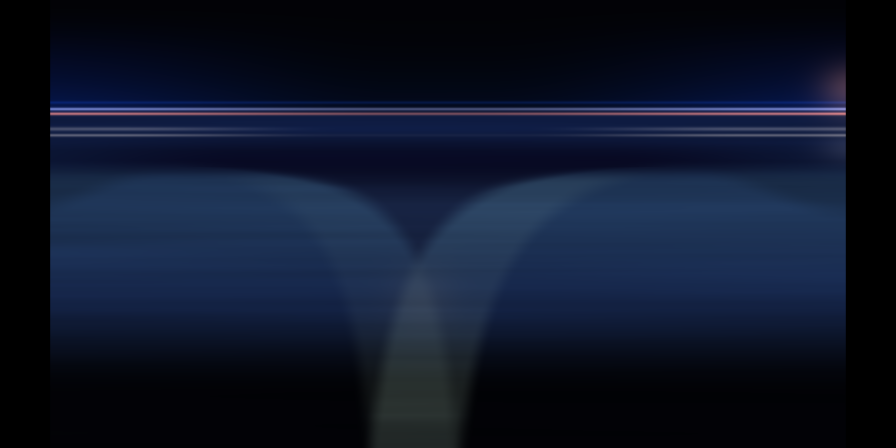
This background is drawn by a Shadertoy shader. Its source:

```glsl
// Two curved beams of light sink from a glowing horizon into a dark blue depth.
// Vertical gradients form the sky and water, exponential curves bound the beams,
// and thin gaussian lines with stretched value noise give the streaked horizon.

#define SIDE_BAR 0.056
#define HORIZON 0.254
#define BEAM_TOP 0.372
#define LINE_WIDTH 0.0034
#define STREAK_AMOUNT 0.13
#define BEAM_STRENGTH 1.0

const vec3 NIGHT = vec3(0.006, 0.009, 0.022);
const vec3 SKY_BLUE = vec3(0.015, 0.085, 0.26);
const vec3 BAND_BLUE = vec3(0.055, 0.105, 0.25);
const vec3 NAVY = vec3(0.028, 0.035, 0.13);
const vec3 WATER = vec3(0.118, 0.205, 0.335);
const vec3 DEEP_WATER = vec3(0.085, 0.15, 0.30);
const vec3 VALLEY = vec3(0.085, 0.13, 0.245);
const vec3 ORANGE = vec3(0.68, 0.34, 0.22);
const vec3 SILVER = vec3(0.40, 0.40, 0.50);
const vec3 SAND = vec3(0.30, 0.27, 0.22);

float hash(vec2 p) {
    vec3 q = fract(vec3(p.xyx) * 0.1031);
    q += dot(q, q.yzx + 33.33);
    return fract((q.x + q.y) * q.z);
}

float valueNoise(vec2 p) {
    vec2 cell = floor(p), f = fract(p);
    f = f * f * (3.0 - 2.0 * f);
    return mix(mix(hash(cell), hash(cell + vec2(1, 0)), f.x),
               mix(hash(cell + vec2(0, 1)), hash(cell + vec2(1, 1)), f.x), f.y);
}

// Long horizontal streaks, centred on zero
float streaks(vec2 p) {
    float sum = 0.0, gain = 0.5;
    vec2 scale = vec2(2.0, 28.0);
    for (int i = 0; i < 3; i++) {
        sum += gain * (valueNoise(p * scale + float(i) * 17.0) - 0.5);
        scale *= vec2(1.3, 2.1);
        gain *= 0.6;
    }
    return sum;
}

float bell(float d, float width) {
    return exp(-d * d / (width * width));
}

// Horizontal place of a beam edge: starts at end + reach and settles at end
float beamEdge(float t, float end, float reach, float rate, float power) {
    return end + reach * exp(-rate * pow(t, power));
}

float rightOf(float x, float edge, float blur) {
    return smoothstep(-blur, blur, x - edge);
}

vec3 skyColor(float x, float y) {
    float side = smoothstep(0.05, 0.48, abs(x - 0.49));
    float glow = pow(clamp(y / HORIZON, 0.0, 1.0), 2.2);
    return NIGHT + SKY_BLUE * glow * mix(0.4, 0.95, side)
         + vec3(0.005, 0.01, 0.06) * side * smoothstep(0.0, 0.15, y);
}

vec3 waterColor(float x, float y) {
    float t = clamp((y - BEAM_TOP) / (1.0 - BEAM_TOP), 0.0, 1.0);
    float blur = 0.011 + 0.045 * exp(-11.0 * t);
    float entry = smoothstep(0.0, 0.06, t);

    // Masks between pairs of edges
    float leftOuter = rightOf(x, beamEdge(t, 0.423, -0.224, 2.96, 0.67), blur);
    float leftInner = rightOf(x, beamEdge(t, 0.521, -0.273, 3.1, 0.6), blur);
    float rightInner = rightOf(x, beamEdge(t, 0.391, 0.3125, 2.6, 0.55), blur);
    float rightOuter = rightOf(x, beamEdge(t, 0.488, 0.293, 2.4, 0.6), blur);
    float leftBeam = leftOuter * (1.0 - leftInner) * entry;
    float rightBeam = rightInner * (1.0 - rightOuter) * entry;
    float valley = leftInner * (1.0 - rightInner);

    // Water brightens below the band, then falls away into the dark
    vec3 body = mix(WATER, DEEP_WATER, smoothstep(0.45, 0.72, y));
    body = mix(body, VALLEY, valley);
    float side = abs(x - 0.48);
    float shoulder = 0.37 + 0.10 * smoothstep(0.28, 0.47, side);
    body *= 1.0 - 0.17 * (1.0 - smoothstep(shoulder - 0.02, shoulder + 0.03, y));
    body = mix(NIGHT, body, 1.0 - smoothstep(0.62, 0.88, y));

    // Beams turn from blue to olive as they sink
    vec3 tint = mix(vec3(0.05, 0.055, 0.035), vec3(0.115, 0.135, 0.12), smoothstep(0.35, 0.85, t));
    float fade = 1.0 - 0.25 * smoothstep(0.82, 1.0, t);
    body += BEAM_STRENGTH * fade * tint * (0.5 * leftBeam + 0.9 * rightBeam);
    body += vec3(0.045, 0.03, 0.01) * bell(x - 0.47, 0.035) * bell(y - 0.66, 0.07);

    // Dark band above the beams, strongest at the centre
    vec3 band = mix(NAVY, BAND_BLUE * 0.8, smoothstep(0.2, 0.48, side));
    band = mix(BAND_BLUE, band, smoothstep(0.29, 0.36, y));
    return mix(band, body, smoothstep(0.355, 0.41 + 0.05 * valley, y));
}

vec3 horizonLines(float x, float y) {
    float side = smoothstep(0.03, 0.42, abs(x - 0.48));
    float outer = smoothstep(0.10, 0.36, abs(x - 0.48));
    vec3 light = ORANGE * bell(y - HORIZON, LINE_WIDTH) * mix(0.6, 1.0, side);
    light += SILVER * bell(y - 0.2435, LINE_WIDTH) * mix(0.65, 1.0, side);
    light += SKY_BLUE * bell(y - 0.229, LINE_WIDTH) * 0.6;
    light += SAND * bell(y - 0.288, LINE_WIDTH * 1.3) * outer * 0.75;
    light += SAND * bell(y - 0.302, LINE_WIDTH) * mix(0.12, 1.0, outer);
    // Warm flare at the right end
    float flare = bell(x - 0.95, 0.035);
    light += flare * vec3(0.28, 0.16, 0.09) * bell(y - 0.20, 0.055);
    return light + flare * vec3(0.10, 0.09, 0.08) * bell(y - 0.33, 0.035);
}

void mainImage(out vec4 fragColor, in vec2 fragCoord) {
    vec2 uv = fragCoord / iResolution.xy;
    float x = uv.x, y = 1.0 - uv.y;
    vec3 color = mix(skyColor(x, y), waterColor(x, y), smoothstep(0.235, 0.262, y));
    color *= 1.0 + STREAK_AMOUNT * 2.0 * streaks(uv) * smoothstep(0.2, 0.26, y);
    color += horizonLines(x, y);
    float pixel = 0.75 / iResolution.x;
    color *= smoothstep(-pixel, pixel, 0.5 - SIDE_BAR - abs(x - 0.5));
    fragColor = vec4(clamp(color, 0.0, 1.0), 1.0);
}
```
